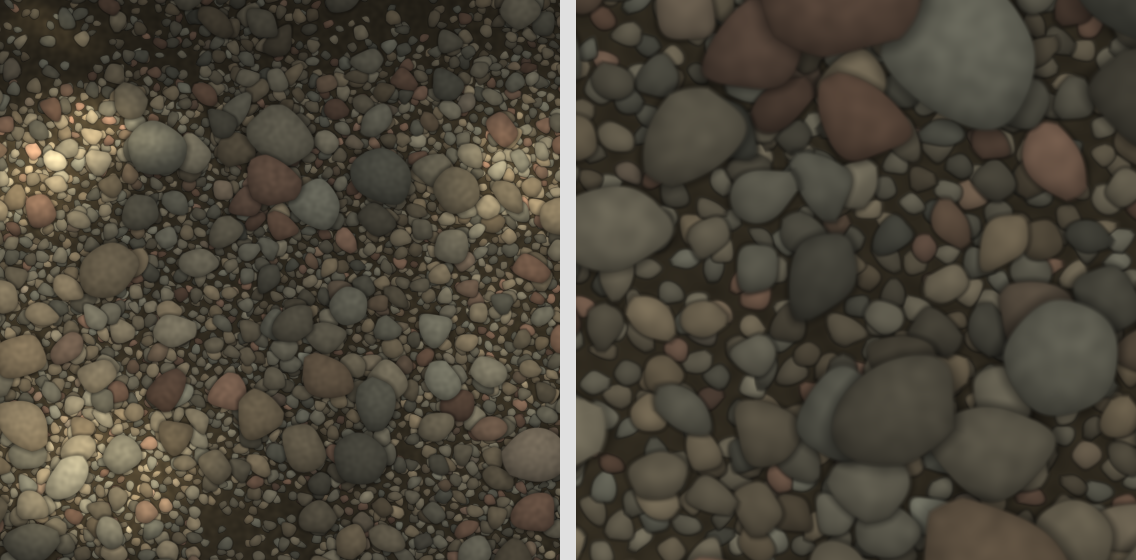
Left, the full canvas; right, a detail of the centre.
Give the GLSL for this texture, as a three.js fragment shader.

```glsl
varying vec2 vUv;

#define LAYERS 5
#define COARSEST_CELLS 9.7
#define LAYER_RATIO 1.55
#define FINE_COVER 0.97
#define COARSE_COVER 0.2
#define EDGE_SOFTNESS 0.002
#define FACETS 5
#define SUN_GAIN 1.2
#define SOIL_COLOR vec3(0.175, 0.155, 0.115)
#define COOL_STONE vec3(0.335, 0.335, 0.295)
#define WARM_STONE vec3(0.385, 0.345, 0.275)
#define RED_STONE vec3(0.38, 0.29, 0.24)

const float TAU = 6.2832;
const float SHADOW_REACH = 1.3;
const vec2 LIGHT = vec2(0.25, 0.95);

vec2 hash2(vec2 p) {
  vec3 q = fract(p.xyx * vec3(0.1031, 0.1030, 0.0973));
  q += dot(q, q.yzx + 33.33);
  return fract((q.xx + q.yz) * q.zy);
}

float gradientDot(vec2 corner, vec2 offset) {
  return dot(hash2(corner) * 2.0 - 1.0, offset);
}

float gradientNoise(vec2 p) {
  vec2 i = floor(p), f = fract(p);
  vec2 u = f * f * (3.0 - 2.0 * f);
  float low = mix(gradientDot(i, f), gradientDot(i + vec2(1, 0), f - vec2(1, 0)), u.x);
  float high = mix(gradientDot(i + vec2(0, 1), f - vec2(0, 1)),
                   gradientDot(i + vec2(1, 1), f - vec2(1, 1)), u.x);
  return mix(low, high, u.y);
}

float glow(vec2 p, vec2 center, vec2 radius) {
  vec2 q = (p - center) / radius;
  return exp(-dot(q, q));
}

// Share of bare earth: the far edge and a few hollows
float bareSoil(vec2 p) {
  float soil = glow(p, vec2(0.70, 1.0), vec2(0.19, 0.09));
  soil += 0.85 * glow(p, vec2(0.08, 0.94), vec2(0.20, 0.12));
  soil += 0.9 * glow(p, vec2(0.42, 0.05), vec2(0.12, 0.06));
  return min(soil, 1.0);
}

// Dappled sunlight falling through the shade
float sunlight(vec2 p) {
  p += 0.07 * vec2(gradientNoise(p * 9.0 + 5.0), gradientNoise(p * 9.0 + 57.0));
  float sun = glow(p, vec2(0.06, 0.68), vec2(0.11, 0.09));
  sun += 0.9 * glow(p, vec2(0.18, 0.76), vec2(0.12, 0.06));
  sun += 0.95 * glow(p, vec2(0.17, 0.17), vec2(0.19, 0.11));
  sun += 0.75 * glow(p, vec2(0.91, 0.70), vec2(0.12, 0.09));
  sun += 0.55 * glow(p, vec2(0.07, 0.94), vec2(0.08, 0.03));
  sun += 0.28 * glow(p, vec2(0.0, 0.42), vec2(0.25, 0.18));
  sun += 0.25 * glow(p, vec2(0.95, 0.40), vec2(0.25, 0.20));
  return min(sun, 1.0);
}

// Rounded irregular polygon, equal to 1 on its rim
float stoneDistance(vec2 p, vec2 form) {
  float sum = 0.00001;
  for (int k = 0; k < FACETS; k++) {
    vec2 rnd = fract(form * (float(k) * 3.7 + 5.3));
    float angle = (float(k) + 0.7 * rnd.x) * TAU / float(FACETS);
    float side = max(dot(p, vec2(cos(angle), sin(angle))), 0.0) / mix(0.76, 0.98, rnd.y);
    float square = side * side;
    sum += square * square;
  }
  return max(sqrt(sqrt(sum)), length(p) * 0.95);
}

vec3 stoneColor(vec2 seed, vec2 p) {
  vec2 kind = hash2(seed + 3.7), tone = hash2(seed + 9.1);
  vec3 color = mix(COOL_STONE, WARM_STONE, kind.x);
  color = mix(color, RED_STONE, 0.8 * smoothstep(0.86, 0.95, kind.y));
  color *= mix(0.74, 1.2, tone.x) + 0.25 * smoothstep(0.93, 1.0, tone.y);
  return color * (1.0 + 0.14 * gradientNoise(p * 90.0 + seed));
}

void main() {
  vec2 p = vUv;
  vec3 color = vec3(0.0);
  float unseen = 1.0;
  float cells = COARSEST_CELLS;

  // Stones from the largest down, each on its own turned lattice
  for (int n = 0; n < LAYERS; n++) {
    float layer = float(n);
    float cover = mix(COARSE_COVER, FINE_COVER, 1.0 - sqrt(1.0 - layer / float(LAYERS - 1)));
    float tilt = 0.3 + layer * 0.43;
    mat2 lattice = mat2(cos(tilt), sin(tilt), -sin(tilt), cos(tilt));
    vec2 q = lattice * p * cells;
    vec2 home = floor(q - 0.5);

    for (int k = 0; k < 4; k++) {
      if (unseen < 0.02) break;
      vec2 cell = home + vec2(mod(float(k), 2.0), floor(float(k) * 0.5));
      vec2 seed = cell + layer * 83.0 + 111.0;
      vec2 pick = hash2(seed + 21.3);
      if (pick.x > cover) continue;
      vec2 center = cell + 0.5 + 0.44 * (hash2(seed) - 0.5);
      float radius = mix(0.46, 0.6, pick.y);
      vec2 local = (q - center) * lattice / radius;
      if (dot(local, local) > SHADOW_REACH * SHADOW_REACH) continue;
      if (pick.x > cover * (1.0 - 0.95 * bareSoil(p - local * radius / cells))) continue;

      vec2 form = hash2(seed + 47.9);
      float turn = (form.x - 0.5) * 2.4;
      float aspect = mix(0.65, 0.98, form.y);
      vec2 axis = vec2(cos(turn), sin(turn));
      vec2 turned = vec2(dot(local, axis), dot(local, vec2(-axis.y, axis.x)) / aspect);
      float d = stoneDistance(turned, form);

      // Lit dome of the stone, then its contact shadow on what lies below
      float edge = (d - 1.0) * radius * aspect / cells;
      float body = 1.0 - smoothstep(-EDGE_SOFTNESS, EDGE_SOFTNESS, edge);
      if (body > 0.0) {
        float dome = sqrt(max(1.0 - d * d, 0.0));
        float light = 0.64 + 0.3 * dome + 0.17 * dot(local, LIGHT);
        color += unseen * body * stoneColor(seed, p) * light;
      }
      unseen *= (1.0 - body) * mix(0.62, 1.0, smoothstep(0.92, 1.24, d));
    }
    cells *= LAYER_RATIO;
  }

  // Gritty earth in the gaps
  color += unseen * SOIL_COLOR * (0.95 + 0.25 * gradientNoise(p * 80.0));

  // Broad shade, deeper at the far edge, and warm sun patches
  float shade = 1.0 + 0.16 * gradientNoise(p * 4.0) - 0.2 * smoothstep(0.72, 1.0, p.y);
  color *= shade * (1.0 + SUN_GAIN * sunlight(p) * vec3(1.06, 0.98, 0.84));
  gl_FragColor = vec4(color, 1.0);
}
```
